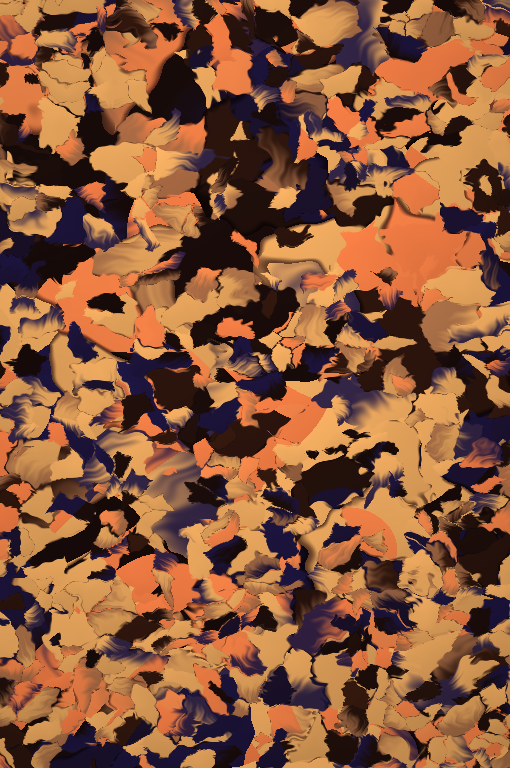
Reproduce this texture procedurally as a Shadertoy shader.

```glsl
// Crushed paint flakes in cream, coral, soot and navy under warm light.
// Four layers of torn cellular flakes, from large to small, are stacked
// over each other; layered sines bend the outlines and feather the paint.

const vec3 CREAM = vec3(0.94, 0.67, 0.375);
const vec3 CORAL = vec3(0.93, 0.475, 0.26);
const vec3 TAN   = vec3(0.62, 0.40, 0.26);
const vec3 SOOT  = vec3(0.085, 0.04, 0.035);
const vec3 BROWN = vec3(0.30, 0.14, 0.07);
const vec3 NAVY  = vec3(0.11, 0.08, 0.25);

struct Flake {
    vec2 id;      // cell that owns the flake
    vec2 offset;  // position relative to its centre
    float edge;   // distance to its border
};

float hash(vec2 p, float seed) {
    vec3 q = fract(vec3(p.xyx) * 0.1031 + seed * 0.0717);
    q += dot(q, q.yzx + 33.33);
    return fract((q.x + q.y) * q.z);
}

// Bends space with rotated sines of rising frequency.
vec2 warp(vec2 p, float frequency, float strength) {
    mat2 turn = mat2(0.8, 0.6, -0.6, 0.8);
    vec2 q = p;
    for (int i = 0; i < 5; i++) {
        q = turn * q + 1.7;
        p += strength / frequency * sin(frequency * q.yx + 2.0 * sin(frequency * 0.43 * q));
        frequency *= 1.83;
    }
    return p;
}

// Broad drifting field, about -1 to 1.
float drift(vec2 p) {
    return 0.5 * (sin(p.x * 1.3 + 2.0 * sin(p.y * 0.7)) + sin(p.y * 1.6 + 1.8 * sin(p.x * 0.9 + 1.0)));
}

// Nearest cellular flake with an approximate border distance.
Flake findFlake(vec2 p, float seed) {
    vec2 cell = floor(p);
    vec2 nearest = vec2(9.0), second = vec2(9.0), id = cell;
    for (int y = -1; y <= 1; y++)
    for (int x = -1; x <= 1; x++) {
        vec2 c = cell + vec2(x, y);
        vec2 v = c + vec2(hash(c, seed), hash(c, seed + 5.0)) - p;
        if (dot(v, v) < dot(nearest, nearest)) {
            second = nearest;
            nearest = v;
            id = c;
        } else if (dot(v, v) < dot(second, second)) {
            second = v;
        }
    }
    float edge = dot(0.5 * (nearest + second), normalize(second - nearest + 1e-5));
    return Flake(id, -nearest, edge);
}

vec3 pickPaint(float pick, float variety) {
    if (pick < 0.43) return mix(CREAM, CREAM * 0.9, variety);
    if (pick < 0.64) return mix(CORAL, CREAM, 0.25 * variety * variety);
    if (pick < 0.90) return mix(SOOT, BROWN, 0.6 * variety * variety);
    return mix(NAVY, SOOT, 0.5 * variety);
}

// Solid paint, or paint smeared into a second one in fine feathers.
vec3 paintFlake(Flake f, float seed, float bias) {
    float variety = hash(f.id, seed + 2.0);
    float pick = clamp(hash(f.id, seed + 1.0) + bias, 0.0, 1.0);
    vec3 paint = pickPaint(pick, variety);

    float angle = 6.2832 * hash(f.id, seed + 3.0);
    vec2 along = vec2(cos(angle), sin(angle));
    float across = dot(f.offset, vec2(-along.y, along.x));
    float feather = 0.09 * sin(across * 19.0 + 4.0 * variety) + 0.06 * sin(across * 43.0 + angle);
    float blend = smoothstep(-0.2, 0.5, dot(f.offset, along) + feather + across * across);
    vec3 smear = variety < 0.5 ? NAVY : TAN;
    float smeared = step(0.55, hash(f.id, seed + 4.0));
    paint = mix(paint, smear, blend * smeared * 0.9);

    // Slight relief and a dark crease around part of the flakes.
    paint *= 1.0 + 0.07 * dot(f.offset, vec2(-0.5, 0.8));
    float crease = 1.0 - smoothstep(0.0, 0.07, f.edge);
    return mix(paint, paint * vec3(0.42, 0.36, 0.4), crease * step(0.45, variety));
}

void mainImage(out vec4 fragColor, in vec2 fragCoord) {
    vec2 uv = fragCoord / iResolution.xy;
    vec2 p = fragCoord / iResolution.y;
    float pixel = 1.0 / iResolution.y;
    float bias = 0.13 * drift(p * 9.0 + 2.0);
    float fineness = 1.0 - smoothstep(0.05, 0.6, uv.y + 0.12 * drift(p * 12.0));

    // Stack the flake layers, with more small ones toward the bottom.
    vec3 colour = SOOT;
    float scale = 8.5;
    for (int i = 0; i < 4; i++) {
        float layer = float(i);
        float seed = 11.0 * layer + 3.0;
        vec2 q = warp(p * vec2(0.88, 1.0) + layer * 0.37, 13.0 + 9.0 * layer, 0.36);
        Flake f = findFlake(q * scale, seed);
        float coverage = i == 0 ? 1.0 : 0.56 - 0.09 * layer + 0.2 * fineness;
        float present = step(hash(f.id, seed + 7.0), coverage);
        float torn = i == 0 ? -1.0 : 0.03 + 0.04 * sin(f.offset.x * 17.0 + 3.0 * sin(f.offset.y * 13.0));
        float soft = 1.3 * pixel * scale;
        float mask = present * smoothstep(-soft, soft, f.edge - torn);
        colour = mix(colour, paintFlake(f, seed, bias), mask);
        scale *= 1.65;
    }

    // Warm lamp light, fading toward the corners and the bottom.
    vec2 fromLamp = uv - vec2(0.45, 0.62);
    colour *= 1.03 - 0.3 * dot(fromLamp, fromLamp);
    fragColor = vec4(colour, 1.0);
}
```
